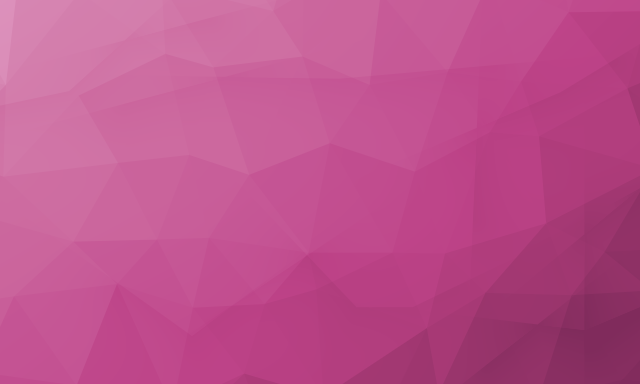
A WebGL 2 fragment shader for this background:

```glsl
#version 300 es
precision highp float;
// Low-poly pink facets, pale at the upper left and deep plum at the lower right.

uniform vec2 u_resolution;
out vec4 fragColor;

const float CELL = 0.2;      // facet size, in canvas heights
const float JITTER = 0.62;   // vertex scatter, in cells
const vec3 PALETTE[8] = vec3[8](
  vec3(0.88, 0.60, 0.76), vec3(0.83, 0.50, 0.68),
  vec3(0.80, 0.41, 0.62), vec3(0.77, 0.33, 0.58),
  vec3(0.74, 0.26, 0.53), vec3(0.67, 0.23, 0.47),
  vec3(0.58, 0.20, 0.41), vec3(0.50, 0.17, 0.36));

vec2 hash2(vec2 p) {
  vec3 q = fract(vec3(p.xyx) * vec3(0.1031, 0.1030, 0.0973));
  q += dot(q, q.yzx + 33.33);
  return fract((q.xx + q.yz) * q.zy);
}

float cross2(vec2 a, vec2 b) { return a.x * b.y - a.y * b.x; }

vec3 paletteColor(float tone) {
  float t = clamp(tone, 0.0, 6.999);
  int i = int(t);
  return mix(PALETTE[i], PALETTE[i + 1], fract(t));
}

// Smooth diagonal darkening over the unit canvas
float baseTone(vec2 uv) {
  float x = uv.x, d = 1.0 - uv.y;
  float bump = 16.0 * x * (1.0 - x) * d * (1.0 - d);
  return 0.3 + 3.3 * x + 2.9 * d + 0.4 * x * x * x - 0.5 * bump;
}

// Scattered mesh vertex, with alternate rows shifted
vec2 meshVertex(vec2 id) {
  vec2 offset = (hash2(id + 41.0) - 0.5) * JITTER;
  return (id + offset + vec2(0.25 * mod(id.y, 2.0), 0.0)) * CELL;
}

// Signed distance to a line, positive on the left of a to b
float lineSide(vec2 p, vec2 a, vec2 b) {
  return cross2(normalize(b - a), p - a);
}

// Adds one flat triangle: x holds weighted tone, y holds coverage
vec2 facet(vec2 p, vec2 a, vec2 b, vec2 c, float aspect, float pixel) {
  float inside = min(lineSide(p, a, b), min(lineSide(p, b, c), lineSide(p, c, a)));
  float cover = clamp(inside / pixel + 0.5, 0.0, 1.0);
  vec2 center = (a + b + c) / 3.0;
  float shade = (hash2(floor(center * 997.0)).x - 0.5) * 0.45;
  vec2 scale = vec2(1.0 / aspect, 1.0);
  float tone = mix(baseTone(p * scale), baseTone(center * scale), 0.75) + shade;
  return vec2(tone * cover, cover);
}

// Triangulates each nearby cell along its shorter diagonal
float meshTone(vec2 p, float aspect, float pixel) {
  vec2 home = floor(p / CELL), sum = vec2(0.0);
  for (int j = -2; j <= 1; j++) {
    for (int i = -2; i <= 1; i++) {
      vec2 id = home + vec2(i, j);
      vec2 a = meshVertex(id), b = meshVertex(id + vec2(1, 0));
      vec2 c = meshVertex(id + vec2(1, 1)), d = meshVertex(id + vec2(0, 1));
      if (distance(a, c) < distance(b, d)) {
        sum += facet(p, a, b, c, aspect, pixel) + facet(p, a, c, d, aspect, pixel);
      } else {
        sum += facet(p, a, b, d, aspect, pixel) + facet(p, b, c, d, aspect, pixel);
      }
    }
  }
  return sum.y > 0.01 ? sum.x / sum.y : baseTone(p / vec2(aspect, 1.0));
}

// Darkening on the right of a segment, fading away from it
float fold(vec2 p, vec2 a, vec2 b, float pixel) {
  vec2 ab = b - a;
  float h = clamp(dot(p - a, ab) / dot(ab, ab), 0.0, 1.0);
  float side = clamp(0.5 - lineSide(p, a, b) / pixel, 0.0, 1.0);
  return side * exp(-11.0 * distance(p, a + ab * h));
}

// Three joined folds, given in unit canvas coordinates
float ridge(vec2 p, vec2 a, vec2 b, vec2 c, vec2 d, float aspect, float pixel) {
  vec2 s = vec2(aspect, 1.0);
  return max(fold(p, a * s, b * s, pixel),
         max(fold(p, b * s, c * s, pixel), fold(p, c * s, d * s, pixel)));
}

void main() {
  float aspect = u_resolution.x / u_resolution.y;
  float pixel = 1.0 / u_resolution.y;
  vec2 p = gl_FragCoord.xy * pixel;
  float tone = meshTone(p, aspect, pixel);

  // Principal creases: right side, lower edge, then upper left
  tone += 0.7 * ridge(p, vec2(0.76, 0.05), vec2(0.84, 0.155), vec2(0.915, 0.14), vec2(1.0, 0.2), aspect, pixel);
  tone += 0.5 * ridge(p, vec2(0.739, 0.43), vec2(0.745, 0.667), vec2(0.876, 0.76), vec2(0.957, 0.842), aspect, pixel);
  tone += 0.5 * ridge(p, vec2(0.913, 0.14), vec2(0.913, 0.39), vec2(1.0, 0.51), vec2(1.1, 0.6), aspect, pixel);
  tone += 0.4 * ridge(p, vec2(0.195, 0.25), vec2(0.3, 0.125), vec2(0.372, 0.215), vec2(0.48, 0.335), aspect, pixel);
  tone += 0.4 * ridge(p, vec2(0.48, 0.335), vec2(0.557, 0.2), vec2(0.645, 0.2), vec2(0.707, 0.25), aspect, pixel);
  tone += 0.4 * ridge(p, vec2(0.195, 0.73), vec2(0.352, 0.8), vec2(0.53, 0.795), vec2(0.77, 0.83), aspect, pixel);
  tone += 0.4 * ridge(p, vec2(0.0, 0.725), vec2(0.108, 0.763), vec2(0.195, 0.895), vec2(0.327, 0.953), aspect, pixel);

  fragColor = vec4(paletteColor(tone), 1.0);
}
```
